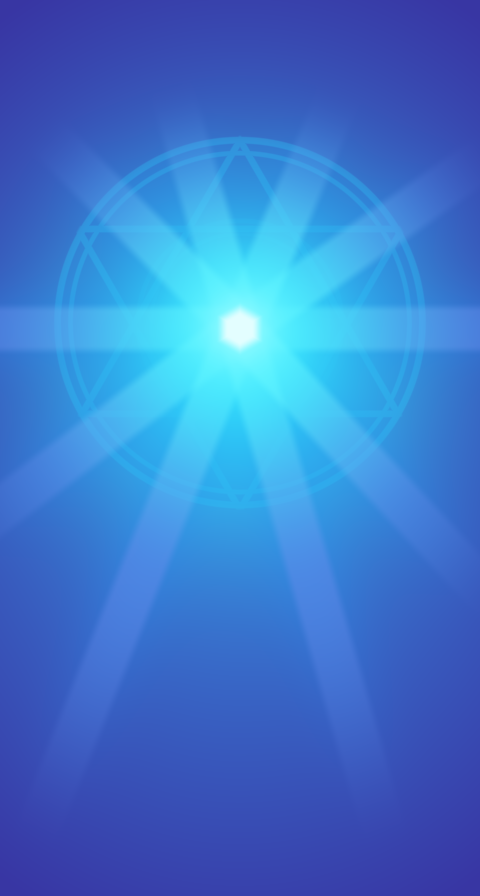
A WebGL 2 fragment shader for this background:

```glsl
#version 300 es
precision highp float;

uniform vec2 u_resolution;
out vec4 outColor;

const float TAU = 6.2831853;
const vec3 NIGHT_BLUE = vec3(0.22, 0.21, 0.64);
const vec3 SKY_BLUE = vec3(0.22, 0.53, 0.87);
const vec3 CYAN = vec3(0.17, 0.92, 1.0);
const vec3 PALE_CYAN = vec3(0.40, 0.97, 1.0);
const vec3 LAVENDER = vec3(0.42, 0.55, 0.93);
const vec3 HALO_BLUE = vec3(0.16, 0.58, 0.95);

// Direction in degrees and reach of each beam
const int BEAM_COUNT = 10;
const vec2 BEAMS[BEAM_COUNT] = vec2[](
  vec2(0.0, 1.0), vec2(35.0, 0.66), vec2(67.0, 0.54), vec2(106.0, 0.53),
  vec2(135.0, 0.60), vec2(180.0, 1.0), vec2(217.0, 0.82), vec2(248.0, 1.18),
  vec2(286.0, 1.14), vec2(313.0, 0.82));

float gaussian(float x, float width) {
  return exp(-x * x / (width * width));
}

float stroke(float dist, float halfWidth, float blur) {
  return 1.0 - smoothstep(halfWidth, halfWidth + blur, abs(dist));
}

// Triangle with a flat top edge, measured to its sides
float triangle(vec2 p, float inradius) {
  return max(p.y, abs(p.x) * 0.866 - p.y * 0.5) - inradius;
}

float hexagon(vec2 p) {
  p = abs(p);
  return max(p.x, p.x * 0.5 + p.y * 0.866);
}

// Rings and six-pointed star
float seal(vec2 p, float blur) {
  float r = length(p);
  float rings = stroke(r - 0.380, 0.005, blur);
  rings = max(rings, stroke(r - 0.353, 0.003, blur));
  rings = max(rings, 0.5 * stroke(r - 0.212, 0.003, blur));
  rings = max(rings, 0.5 * stroke(r - 0.185, 0.002, blur));
  float down = triangle(p, 0.195);
  float up = triangle(vec2(p.x, -p.y), 0.190);
  float star = max(stroke(down, 0.005, blur), stroke(up, 0.005, blur));
  float within = 1.0 - smoothstep(0.385, 0.392, r);
  return max(rings, star * within);
}

vec3 backdrop(vec2 p) {
  vec2 q = (p + vec2(0.0, 0.25)) / vec2(0.85, 1.0);
  float light = clamp(1.08 - sqrt(dot(q, q) + 0.02), 0.0, 1.0);
  vec3 color = mix(NIGHT_BLUE, SKY_BLUE, light);
  return mix(color, CYAN, gaussian(length(p + vec2(0.0, 0.05)), 0.33));
}

// Returns the strength of the beam body and of its wider halo
vec2 beam(vec2 p, float degrees, float reach) {
  float angle = degrees * TAU / 360.0;
  vec2 dir = vec2(cos(angle), sin(angle));
  float along = dot(p, dir);
  float across = abs(dot(p, vec2(-dir.y, dir.x)));
  float fade = smoothstep(-0.03, 0.04, along)
             * (1.0 - smoothstep(reach * 0.4, reach, along));
  float body = 1.0 - smoothstep(0.034, 0.056, across);
  float halo = gaussian(across, 0.085);
  return vec2(body, halo) * fade;
}

vec3 addBeams(vec3 color, vec2 p) {
  float farness = smoothstep(0.12, 0.55, length(p));
  vec3 bodyColor = mix(PALE_CYAN, LAVENDER, farness);
  vec3 haloColor = mix(CYAN, HALO_BLUE, smoothstep(0.05, 0.35, length(p)));
  for (int i = 0; i < BEAM_COUNT; i++) {
    vec2 strength = beam(p, BEAMS[i].x, BEAMS[i].y);
    color = mix(color, haloColor, 0.28 * strength.y);
    color = mix(color, bodyColor, 0.46 * strength.x);
  }
  return color;
}

void main() {
  vec2 p = (gl_FragCoord.xy - vec2(0.5, 0.633) * u_resolution) / u_resolution.x;
  float blur = max(0.004, 1.5 / u_resolution.x);
  vec2 sealPoint = p - vec2(0.0, 0.013);

  // Sky, tinted disc and engraved lines
  vec3 color = backdrop(p);
  float disc = 1.0 - smoothstep(0.375, 0.392, length(sealPoint));
  color = mix(color, vec3(0.14, 0.62, 0.93), 0.18 * disc);
  color = mix(color, vec3(0.18, 0.80, 0.97), 0.30 * seal(sealPoint, blur));

  // Beams and bright core
  color = addBeams(color, p);
  color = mix(color, PALE_CYAN, 0.6 * gaussian(length(p), 0.13));
  color = mix(color, vec3(1.0), 0.30 * gaussian(length(p), 0.075));
  color = mix(color, vec3(0.95, 1.0, 1.0), 0.85 * (1.0 - smoothstep(0.024, 0.050, hexagon(p))));

  outColor = vec4(color, 1.0);
}
```
